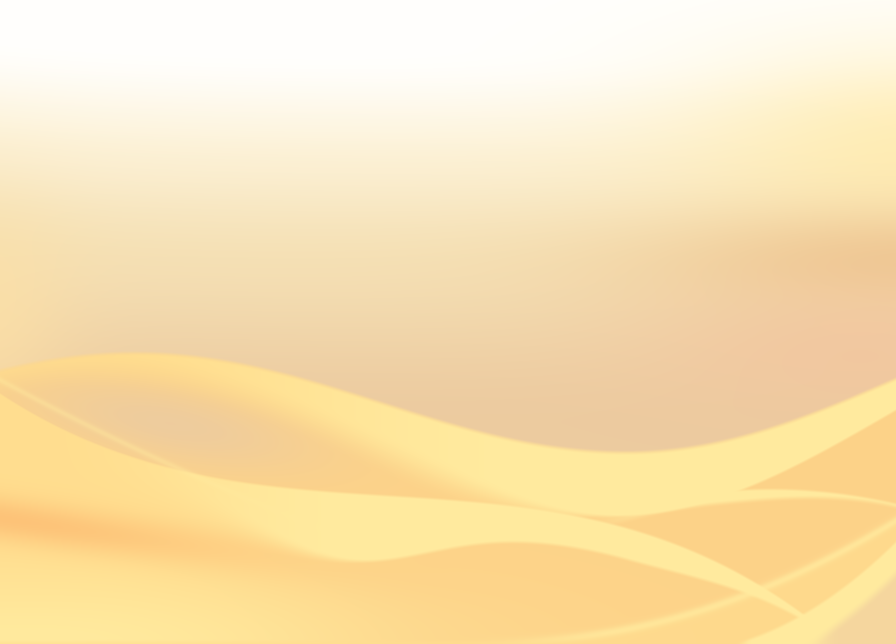
A WebGL 2 fragment shader for this background:

```glsl
#version 300 es
precision highp float;
// Warm cream sky fading into tan, with translucent golden ribbons sweeping below.
// Soft elliptical glows tint a vertical ramp; each ribbon is the band between
// two height curves y(x), given its own edge softness.

uniform vec2 u_resolution;
out vec4 fragColor;

const vec3 WHITE  = vec3(1.0, 0.998, 0.99);
const vec3 CREAM  = vec3(0.99, 0.95, 0.85);
const vec3 SAND   = vec3(0.96, 0.88, 0.71);
const vec3 TAN    = vec3(0.925, 0.795, 0.625);
const vec3 PEACH  = vec3(0.99, 0.825, 0.535);
const vec3 AMBER  = vec3(1.0, 0.868, 0.56);
const vec3 GOLD   = vec3(1.0, 0.918, 0.62);
const vec3 ORANGE = vec3(0.99, 0.745, 0.455);

float bell(float x, float width) {
  return exp(-x * x / (width * width));
}

float glow(vec2 p, vec2 center, vec2 radius) {
  vec2 q = (p - center) / radius;
  return exp(-dot(q, q));
}

float edge(float d, float softness) {
  return smoothstep(-softness, softness, d);
}

// Coverage between two heights, with separate upper and lower softness
float band(float y, float top, float bottom, vec2 softness) {
  return edge(top - y, softness.x) * edge(y - bottom, softness.y);
}

float cubic(float x, vec4 k) {
  return k.x + x * (k.y + x * (k.z + x * k.w));
}

// Crest of the upper ribbon: a cosine that bends upward on the right
float crestHeight(float x) {
  float lift = max(x - 0.7, 0.0);
  return 0.374 + 0.077 * cos((x - 0.15) * 5.712) + 0.29 * lift * lift;
}

// Parabola rising from a start point, flat before it
float rise(float x, float start, float slope, float bend) {
  float s = max(x - start, 0.0);
  return s * (slope + bend * s);
}

vec3 sky(vec2 p) {
  float depth = 1.0 - p.y + 0.025 * exp(-5.0 * p.x);
  vec3 c = mix(WHITE, CREAM, smoothstep(0.08, 0.26, depth));
  c = mix(c, SAND, smoothstep(0.2, 0.42, depth));
  c = mix(c, TAN, smoothstep(0.37, 0.66, depth));
  c = mix(c, vec3(1.0, 0.92, 0.67), 0.8 * glow(p, vec2(1.04, 0.77), vec2(0.28, 0.16)));
  c = mix(c, vec3(0.925, 0.75, 0.54), 0.75 * glow(p, vec2(1.02, 0.595), vec2(0.3, 0.085)));
  c = mix(c, vec3(0.95, 0.765, 0.615), 0.7 * glow(p, vec2(0.96, 0.46), vec2(0.25, 0.1)));
  return mix(c, vec3(0.99, 0.88, 0.65), 0.75 * glow(p, vec2(-0.02, 0.51), vec2(0.1, 0.17)));
}

// Ground below the crest: tan hollow, orange streak and yellow lower corner
vec3 ground(vec2 p, float fold) {
  vec2 sheared = p + vec2(0.0, 0.25 * (p.x - 0.2));
  vec3 hollow = mix(PEACH, TAN, 0.9 * glow(sheared, vec2(0.19, 0.34), vec2(0.16, 0.06)));
  vec3 c = mix(PEACH, AMBER, 1.0 - smoothstep(0.1, 0.5, p.x));
  c = mix(c, GOLD, 0.95 * glow(p, vec2(0.03, 0.0), vec2(0.4, 0.105)));
  float streak = bell(p.y - 0.195 + 0.2 * p.x, 0.034) * bell(p.x, 0.28);
  c = mix(c, ORANGE, 0.85 * streak);
  return mix(c, hollow, edge(p.y - fold, 0.003));
}

void main() {
  vec2 p = gl_FragCoord.xy / u_resolution;
  float x = p.x;
  float y = p.y;

  // Main curves
  float crest = crestHeight(x);
  float crestFloor = crest - 0.1 * bell(x - 0.64, 0.42);
  float fold = cubic(x, vec4(0.388, -0.917, 1.908, -1.462));
  float foldDepth = 0.048 * (1.0 - smoothstep(0.7, 0.97, x)) + 0.057 * bell(x - 0.39, 0.13);

  // Sky, ground and upper ribbon
  vec3 color = mix(sky(p), ground(p, fold), edge(crest - y, 0.005));
  float upperSoft = mix(0.035, 0.003, smoothstep(0.45, 0.7, x));
  float upper = band(y, crest, crestFloor, vec2(0.005, upperSoft));
  color = mix(color, mix(AMBER, GOLD, smoothstep(0.1, 0.6, x)), upper);

  // Thin tapered blade on the right
  float blade = 0.24 - 1.15 * (x - 0.86) * (x - 0.86);
  float bladeDepth = mix(0.018, 0.004, smoothstep(0.8, 1.0, x));
  float bladeMask = band(y, blade, blade - bladeDepth, vec2(0.003, 0.005));
  color = mix(color, GOLD, bladeMask * smoothstep(0.64, 0.78, x));

  // Rising arc and its bright rim
  float arc = 0.004 + rise(x, 0.56, 0.004, 0.96);
  color = mix(color, AMBER, 0.6 * edge(arc - y, 0.004));
  color = mix(color, GOLD, 0.75 * bell(y - arc, 0.007) * smoothstep(0.5, 0.7, x));

  // Lower ribbon and a faint strand crossing it
  float lowerSoft = mix(0.05, 0.004, smoothstep(0.15, 0.42, x));
  float lower = band(y, fold, fold - foldDepth, vec2(0.003, lowerSoft));
  color = mix(color, mix(AMBER, GOLD, smoothstep(0.05, 0.4, x)), lower);
  float strand = cubic(x, vec4(0.41, -0.75, 0.3, 0.0));
  color = mix(color, GOLD, 0.4 * bell(y - strand, 0.005) * (1.0 - smoothstep(0.2, 0.42, x)));

  // Corner sweep with a tan underside
  float sweepTop = rise(x, 0.82, 0.392, 2.7);
  float sweepFloor = rise(x, 0.905, 0.9, 2.5);
  color = mix(color, GOLD, edge(sweepTop - y, 0.004) * smoothstep(0.82, 0.84, x));
  float underside = edge(sweepFloor - y, 0.012) * smoothstep(0.89, 0.94, x);
  color = mix(color, vec3(0.955, 0.83, 0.62), 0.9 * underside);

  fragColor = vec4(color, 1.0);
}
```
